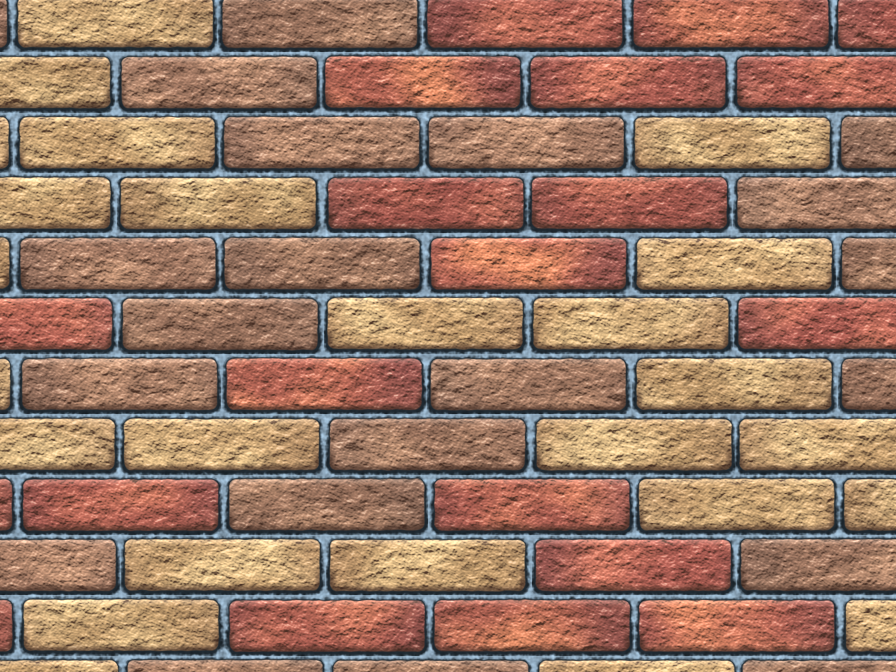
Give the GLSL for this texture, as a Shadertoy shader.

```glsl
// Wall of long, rough-faced bricks in running bond: ochre, brown and fired red.
// Rounded-box distances shape the bricks; layered gradient noise carves
// their faces, stains the clay and roughens the slate-blue mortar.

vec2 hash2(vec2 p) {
    vec3 q = fract(p.xyx * vec3(0.1031, 0.1030, 0.0973));
    q += dot(q, q.yzx + 33.33);
    return fract((q.xx + q.yz) * q.zy);
}

float gradientAt(vec2 cell, vec2 offset) {
    return dot(hash2(cell) * 2.0 - 1.0, offset);
}

float noise(vec2 p) {
    vec2 i = floor(p), f = fract(p);
    vec2 u = f * f * f * (f * (f * 6.0 - 15.0) + 10.0);
    vec2 e = vec2(1.0, 0.0);
    return mix(mix(gradientAt(i, f), gradientAt(i + e, f - e), u.x),
               mix(gradientAt(i + e.yx, f - e.yx), gradientAt(i + 1.0, f - 1.0), u.x), u.y);
}

// Height of the chipped clay surface, grained along the brick
float relief(vec2 p) {
    float height = 0.0, amplitude = 0.9;
    p *= vec2(36.0, 54.0);
    for (int octave = 0; octave < 4; octave++) {
        height += amplitude * noise(p);
        p = mat2(1.85, 0.35, -0.35, 1.85) * p + 7.3;
        amplitude *= 0.72;
    }
    return height;
}

float roundedBox(vec2 p, vec2 halfSize, float radius) {
    vec2 q = abs(p) - halfSize + radius;
    return length(max(q, 0.0)) + min(max(q.x, q.y), 0.0) - radius;
}

// Clay colour: one of three firings, stained along the brick
vec3 clayColor(vec2 brick, vec2 p, float along) {
    vec2 pick = hash2(brick + 41.0);
    float stain = noise(p * vec2(9.0, 14.0) + brick * 3.7);
    float cloud = smoothstep(-0.25, 0.4, stain);
    float ends = smoothstep(0.45, 1.1, abs(along + 0.5 * (pick.y - 0.5)));
    vec3 clay;
    if (pick.x < 0.35) {
        clay = mix(vec3(0.72, 0.58, 0.41), vec3(0.86, 0.73, 0.53), cloud);
        clay = mix(clay, vec3(0.62, 0.48, 0.36), 0.5 * ends);
    } else if (pick.x < 0.70) {
        clay = mix(vec3(0.59, 0.44, 0.36), vec3(0.72, 0.55, 0.44), cloud);
        clay = mix(clay, vec3(0.50, 0.39, 0.34), 0.4 * ends);
    } else {
        clay = mix(vec3(0.62, 0.34, 0.30), vec3(0.75, 0.44, 0.36), cloud);
        float flame = smoothstep(0.4, 0.9, pick.y) * (1.0 - ends);
        clay = mix(clay, vec3(0.87, 0.56, 0.39), flame * (0.15 + 0.5 * cloud));
        clay = mix(clay, vec3(0.47, 0.29, 0.28), 0.5 * ends);
    }
    return clay * (0.95 + 0.10 * hash2(brick + 9.0).y);
}

void mainImage(out vec4 fragColor, in vec2 fragCoord) {
    vec2 p = fragCoord / iResolution.y;
    float pixel = 1.0 / iResolution.y;

    // Running bond, counted from the top, with a slight sideways drift
    vec2 pitch = vec2(0.3056, 0.0898);
    float row = floor((1.012 - p.y) / pitch.y);
    float start = 0.018 + 0.001 * row + 0.5 * pitch.x * mod(row, 2.0);
    float column = floor((p.x - start) / pitch.x);
    vec2 brick = vec2(column, row);
    vec2 center = vec2(start + (column + 0.5) * pitch.x, 1.012 - (row + 0.5) * pitch.y);
    vec2 jitter = (hash2(brick + 17.0) - 0.5) * vec2(0.004, 0.0015);
    vec2 local = p - center - jitter;

    // Worn outline
    vec2 halfSize = vec2(0.1462, 0.0392);
    float d = roundedBox(local, halfSize, 0.012) + 0.0016 * noise(p * 70.0);
    vec2 side = clamp(local / halfSize, -1.0, 1.0);

    // Mortar: dark beside the bricks, pale blue along the open seam
    float grit = noise(p * 110.0) + 0.6 * noise(p * 230.0);
    float seam = smoothstep(0.0, 0.0065, d + 0.0022 * side.y + 0.003 * grit);
    vec3 slate = vec3(0.12, 0.16, 0.19);
    vec3 color = mix(slate, vec3(0.56, 0.66, 0.74), seam);
    color *= 1.0 + 0.35 * grit;

    // Brick face, lit from above and slightly from the left
    vec2 surface = p + brick * 0.37;
    float height = relief(surface);
    float slope = height - relief(surface + vec2(-0.0008, 0.0026));
    vec3 face = clayColor(brick, p, side.x);
    face *= 1.0 + 0.6 * slope + 0.25 * height;
    face = mix(face, vec3(0.97, 0.88, 0.78), 0.6 * smoothstep(0.15, 0.9, slope + 0.3 * height));
    face = mix(face, vec3(0.27, 0.17, 0.13), 0.85 * smoothstep(0.12, 0.75, -slope - 0.3 * height));

    // Bright upper lip, shaded lower bevel and thin dark outline
    float bevel = 1.0 - smoothstep(0.002, 0.013, -d + 0.003 * height);
    face = mix(face, vec3(0.24, 0.16, 0.13), 0.65 * bevel * (1.0 - smoothstep(-0.8, 0.2, side.y)));
    face += vec3(0.20, 0.19, 0.18) * bevel * smoothstep(0.5, 0.95, side.y);
    face = mix(slate, face, smoothstep(-0.0005, 0.0028, -d));

    color = mix(color, face, 1.0 - smoothstep(-pixel, pixel, d));
    fragColor = vec4(clamp(color, 0.0, 1.0), 1.0);
}
```
